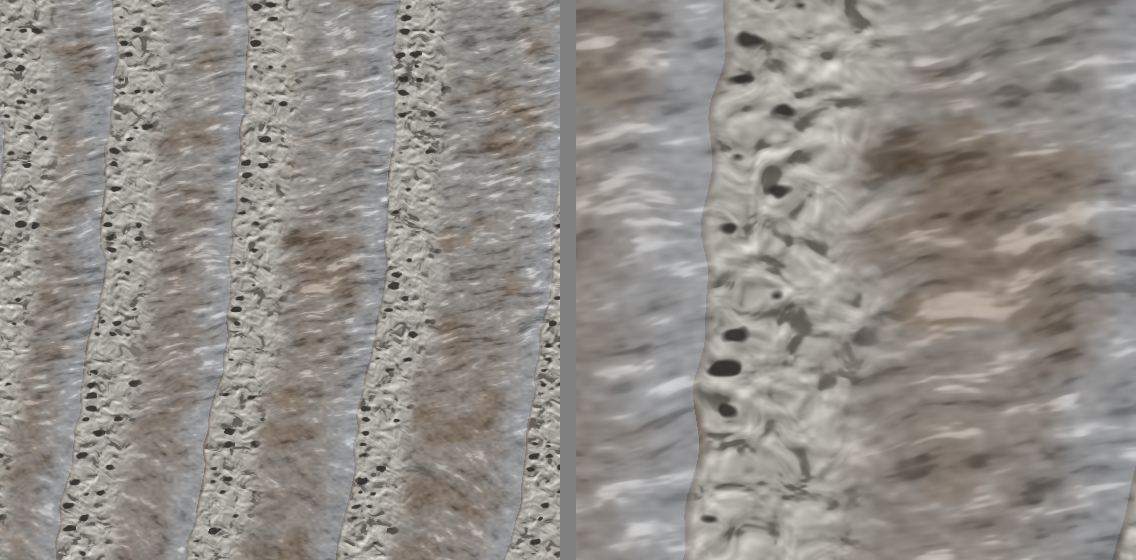
Left: the whole. Right: its middle third, enlarged.
Give the GLSL for this texture, as a WebGL 1 fragment shader.

```glsl
precision highp float;
uniform vec2 u_resolution;

float hash(vec2 p) {
  vec3 q = fract(vec3(p.xyx) * 0.1031);
  q += dot(q, q.yzx + 33.33);
  return fract((q.x + q.y) * q.z);
}

float noise(vec2 p) {
  vec2 i = floor(p), f = fract(p);
  f = f * f * (3.0 - 2.0 * f);
  return mix(mix(hash(i), hash(i + vec2(1, 0)), f.x),
             mix(hash(i + vec2(0, 1)), hash(i + vec2(1, 1)), f.x), f.y);
}

float fbm(vec2 p) {
  return 0.55 * noise(p) + 0.3 * noise(p * 2.03 + 17.0) + 0.15 * noise(p * 4.1 + 41.0);
}

vec2 rotate(vec2 p, float a) {
  return vec2(cos(a) * p.x + sin(a) * p.y, cos(a) * p.y - sin(a) * p.x);
}

// Left border of a growth ring, bending leftwards towards the bottom
float ringEdge(float i, float y) {
  float down = 1.0 - y;
  float wobble = 0.022 * (noise(vec2(i * 7.3 + 30.0, y * 8.0)) - 0.5)
               + 0.010 * (noise(vec2(i * 5.1 + 60.0, y * 30.0)) - 0.5);
  return 0.185 * i + 0.017 * i * i - 0.11 * down * down + wobble;
}

// Lumpy, crumbled surface of the porous wood
float crumbs(vec2 p) {
  vec2 warp = vec2(noise(p * 60.0 + 5.0), noise(p * 60.0 + 90.0)) - 0.5;
  return fbm((p + warp * 0.012) * vec2(62.0, 98.0) + 20.0);
}

// Dark vessels, densest beside the ring border
float vessels(vec2 p, float ring) {
  vec2 g = p * vec2(38.0, 46.0);
  vec2 cell = floor(g), seed = cell + vec2(ring * 19.0 + 50.0, 13.0);
  float chance = mix(0.42, 0.12, clamp(cell.x * 0.5, 0.0, 1.0));
  vec2 center = 0.38 + 0.24 * vec2(hash(seed + 3.7), hash(seed + 8.1));
  float radius = mix(0.12, 0.34, pow(hash(seed + 5.3), 1.6));
  vec2 d = (fract(g) - center) * vec2(0.8, 1.15);
  float dist = length(d) + 0.2 * (noise(g * 4.0 + 70.0) - 0.5);
  return step(hash(seed), chance) * (1.0 - smoothstep(radius - 0.1, radius + 0.08, dist));
}

void main() {
  vec2 p = gl_FragCoord.xy / u_resolution;

  // Find the ring containing this point
  float ring = -2.0, left = -1.0, right = 2.0;
  for (int k = -1; k < 7; k++) {
    float edge = ringEdge(float(k), p.y);
    if (edge <= p.x) {
      ring = float(k);
      left = edge;
    } else {
      right = min(right, edge);
    }
  }
  float s = p.x - left;
  float ragged = 0.04 * (fbm(p * vec2(25.0, 35.0) + 9.0) - 0.5);
  float porous = smoothstep(0.0, 0.007, s) * (1.0 - smoothstep(0.07, 0.125, s + ragged));
  float nearBorder = smoothstep(0.075, 0.01, right - p.x + ragged) ;

  // Dense wood: brown stains, bluish towards the next ring
  vec3 brown = vec3(0.535, 0.510, 0.487);
  vec3 rust = vec3(0.470, 0.405, 0.345);
  vec3 blue = vec3(0.595, 0.605, 0.620);
  float stain = fbm(rotate(p, 0.15) * vec2(13.0, 20.0) + 3.0);
  vec3 dense = mix(brown, vec3(0.575, 0.572, 0.565), smoothstep(0.45, 0.85, p.y + 0.4 * (p.x - 0.5)) * 0.7);
  dense = mix(dense, rust, 0.6 * smoothstep(0.48, 0.75, stain));
  dense = mix(dense, blue, nearBorder * 0.85);

  // Torn fibres: rising streaks above, falling ones lower down
  vec2 bend = p + 0.012 * (vec2(noise(p * 22.0), noise(p * 22.0 + 40.0)) - 0.5);
  float rising = fbm(rotate(bend, 0.2) * vec2(30.0, 115.0) + 80.0);
  float falling = fbm(rotate(bend, -0.55) * vec2(34.0, 80.0) + 120.0);
  float lower = 1.0 - smoothstep(0.15, 0.5, p.y + 0.3 * (noise(p * 6.0) - 0.5));
  float fibre = mix(rising, falling, lower * 0.7);
  float grain = noise(p * vec2(150.0, 210.0)) - 0.5;
  dense += 0.27 * (fibre - 0.5) + 0.07 * grain;
  dense += 0.12 * smoothstep(0.62, 0.8, fibre);
  dense -= 0.07 * smoothstep(0.62, 0.8, 1.0 - fibre);

  // Porous wood: lit lumps with shaded crevices
  float lump = crumbs(p);
  float relief = lump - crumbs(p + vec2(-0.002, 0.005));
  vec3 pale = vec3(0.645, 0.635, 0.605) + 0.38 * relief + 0.2 * (lump - 0.5) + 0.06 * grain;
  float crevice = 1.0 - smoothstep(0.22, 0.39, lump);
  pale = mix(pale, vec3(0.33, 0.315, 0.29), 0.75 * crevice);

  vec3 color = mix(dense, pale, porous);
  float hole = vessels(vec2(s - 0.004, p.y), ring) * porous;
  color = mix(color, vec3(0.17, 0.16, 0.15), 0.88 * hole);
  gl_FragColor = vec4(clamp(color, 0.0, 1.0), 1.0);
}
```
